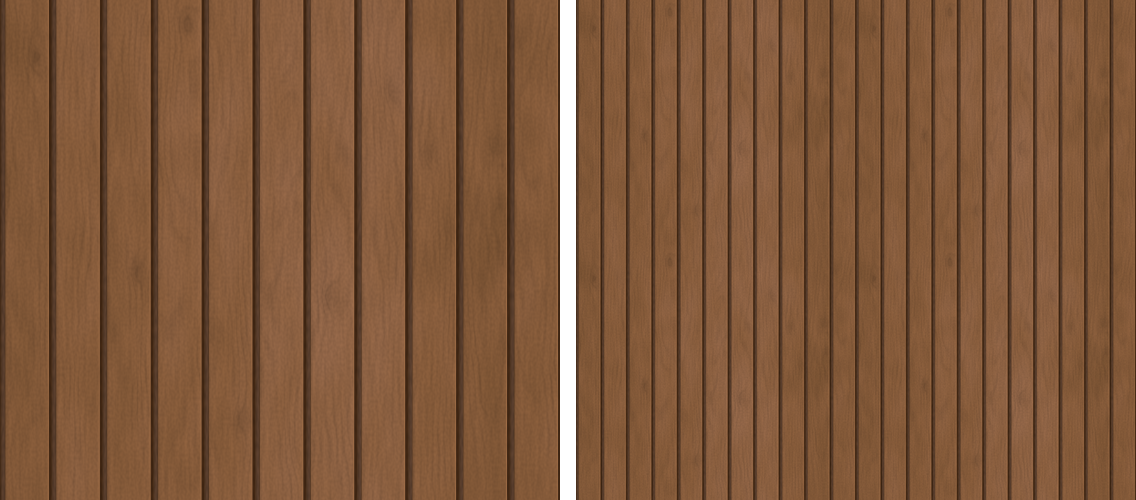
Left: one tile. Right: repeated 2 by 2.
A Shadertoy shader for this texture:

```glsl
// Vertical brown wooden planks with dark stepped grooves and faint figured grain.

const float PLANKS = 11.0;          // planks across the canvas
const float PHASE = 0.105;          // left edge of the first plank, in planks
const float FACE_END = 0.858;       // plank face ends, shadow begins
const float SHADOW_END = 0.905;     // shadow ends, groove floor begins
const float LIP_WIDTH = 0.024;      // bright lip on the right of each face
const float RING_DEPTH = 0.045;     // darkness of the growth rings
const float STREAK_DEPTH = 0.07;    // strength of the fine fibres
const float SPECKLE_DEPTH = 0.07;   // strength of the pores
const float EYE_CHANCE = 0.45;      // share of planks with a small eye

const vec3 WOOD_DARK = vec3(0.465, 0.315, 0.190);
const vec3 WOOD_MID = vec3(0.530, 0.360, 0.230);
const vec3 WOOD_ROSY = vec3(0.568, 0.395, 0.278);
const vec3 LIP = vec3(0.640, 0.440, 0.285);
const vec3 SHADOW = vec3(0.245, 0.145, 0.070);
const vec3 FLOOR_DARK = vec3(0.295, 0.195, 0.120);
const vec3 FLOOR_LIGHT = vec3(0.345, 0.240, 0.175);
const float TAU = 6.2831853;

float hash(vec2 p) {
    vec3 q = fract(p.xyx * vec3(0.1031, 0.1030, 0.0973));
    q += dot(q, q.yzx + 33.33);
    return fract((q.x + q.y) * q.z);
}

float corner(vec2 cell, vec2 offset, vec2 local, vec2 period) {
    float angle = TAU * hash(mod(cell + offset, period) + 7.0);
    return dot(vec2(cos(angle), sin(angle)), local - offset);
}

// Gradient noise that wraps after a whole number of cells
float gradNoise(vec2 p, vec2 period) {
    vec2 i = floor(p), f = p - i;
    vec2 w = f * f * f * (f * (f * 6.0 - 15.0) + 10.0);
    float low = mix(corner(i, vec2(0, 0), f, period), corner(i, vec2(1, 0), f, period), w.x);
    float high = mix(corner(i, vec2(0, 1), f, period), corner(i, vec2(1, 1), f, period), w.x);
    return mix(low, high, w.y);
}

// Noise private to one plank, wrapping vertically
float plankNoise(vec2 p, float id, vec2 cells) {
    return gradNoise(vec2(p.x * cells.x + id * 37.0, p.y * cells.y), vec2(999.0, cells.y));
}

// Smooth band between two positions within the repeating cell
float band(float x, float start, float end, float blur) {
    float d = abs(fract(x - 0.5 * (start + end) + 0.5) - 0.5) - 0.5 * (end - start);
    return 1.0 - smoothstep(-blur, blur, d);
}

vec3 plankFace(vec2 p, float id, vec2 uv) {
    float kind = hash(vec2(id, 3.0));

    // Oval eye that also bends the rings around it
    vec2 eye = vec2(0.25 + 0.4 * hash(vec2(id, 11.0)), hash(vec2(id, 17.0)));
    vec2 toEye = vec2(p.x - eye.x, fract(p.y - eye.y + 0.5) - 0.5) / vec2(0.15, 0.028);
    float knot = exp(-dot(toEye, toEye)) * step(hash(vec2(id, 23.0)), EYE_CHANCE);

    // Rings: straight on some planks, arched or curly on others
    float rings = p.x * mix(2.0, 8.0, kind)
        + mix(5.0, 1.6, kind) * plankNoise(p, id, vec2(1.3, 3.0))
        + 0.5 * plankNoise(p, id, vec2(3.0, 13.0))
        + 0.15 * plankNoise(p, id, vec2(8.0, 45.0)) + 1.2 * knot;
    float ring = pow(0.5 + 0.5 * sin(TAU * rings), 3.0);
    float ringFade = smoothstep(-0.35, 0.35, plankNoise(p, id, vec2(2.0, 5.0)));

    // Broad tone: rosy towards the middle, with clouds and plank variation
    float tone = 0.12 + 0.25 * cos(TAU * (uv.x - 0.6))
        + 0.5 * (hash(vec2(id, 31.0)) - 0.5)
        + 0.8 * gradNoise(uv * vec2(4.0, 3.0), vec2(4.0, 3.0))
        + 0.6 * plankNoise(p, id, vec2(2.0, 7.0));
    vec3 color = mix(WOOD_MID, WOOD_ROSY, clamp(tone, 0.0, 1.0));
    color = mix(color, WOOD_DARK, clamp(-tone, 0.0, 1.0));

    // Fibres and pores
    float streak = plankNoise(p, id, vec2(17.0, 14.0));
    float speckle = plankNoise(p, id, vec2(23.0, 150.0));
    float light = 1.0 + STREAK_DEPTH * streak + SPECKLE_DEPTH * speckle;
    light -= RING_DEPTH * ring * mix(0.4, 1.3, ringFade) + 0.09 * knot;

    // Rounded edges
    light -= 0.10 * exp(-p.x / 0.025);
    light += 0.03 * smoothstep(FACE_END - 0.12, FACE_END, p.x);
    return color * light;
}

void mainImage(out vec4 fragColor, in vec2 fragCoord) {
    vec2 uv = fragCoord / iResolution.xy;
    float x = uv.x * PLANKS - PHASE;
    float id = mod(floor(x), PLANKS);
    vec2 p = vec2(fract(x), uv.y);
    float blur = 0.7 * PLANKS / iResolution.x;

    vec3 color = plankFace(p, id, uv);

    // Bright lip, slightly worn along its length
    float wear = 0.65 + 0.5 * plankNoise(p, id, vec2(1.0, 30.0));
    color = mix(color, LIP, wear * band(p.x, FACE_END - LIP_WIDTH, FACE_END, blur));

    // Groove floor, then the shadow cast on its left side
    float fibre = plankNoise(p, id, vec2(25.0, 60.0));
    float rise = smoothstep(SHADOW_END, 0.96, p.x) * (1.0 - smoothstep(0.975, 1.0, p.x));
    vec3 grooveFloor = mix(FLOOR_DARK, FLOOR_LIGHT, rise) * (1.0 + 0.15 * fibre);
    color = mix(color, grooveFloor, band(p.x, FACE_END, 1.0, blur));
    color = mix(color, SHADOW * (1.0 + 0.15 * fibre), band(p.x, FACE_END, SHADOW_END, blur));

    fragColor = vec4(color, 1.0);
}
```
